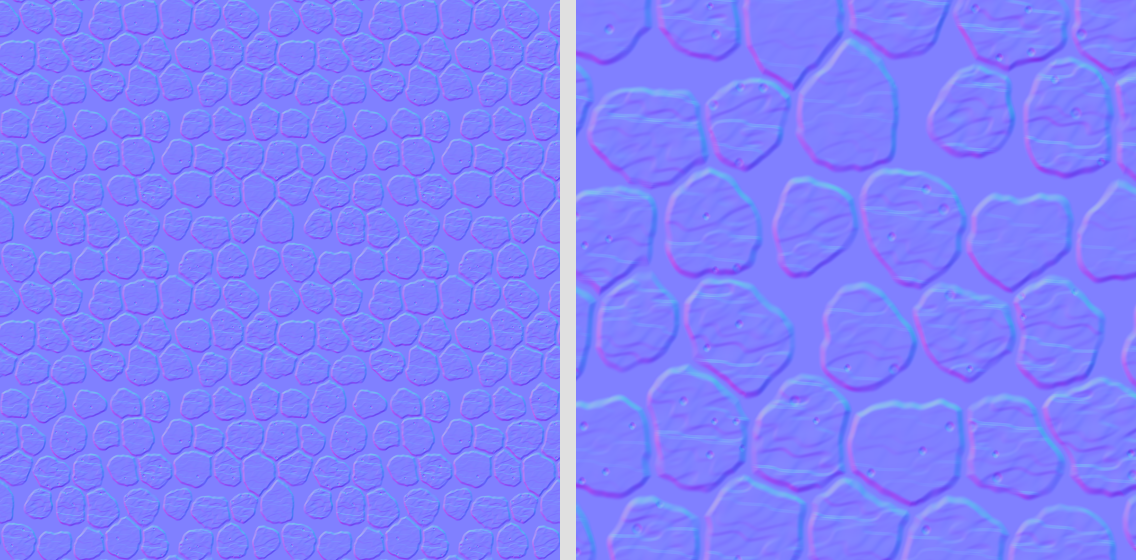
Left: the whole. Right: its middle third, enlarged.
Give the GLSL for this texture map, as a WebGL 1 fragment shader.

```glsl
precision highp float;
// Tangent-space normal map of flat, chipped cobbles set in smooth ground.
// Staggered cells hold lobed stones; a height field of bevels, chips and
// pits is differentiated into normals. Every lattice and wave wraps.

uniform vec2 u_resolution;

const float TILES = 2.0;            // repeats across the canvas
const float CELLS = 8.0;            // stones per repeat (even, for the stagger)
const float TURN = 6.2831853;

const float JITTER = 0.26;          // scatter of the stone centres
const float MIN_RADIUS = 0.43;
const float MAX_RADIUS = 0.60;
const float GAP = 0.012;            // half the joint between crowded stones
const float WARP = 0.034;           // raggedness of the outlines
const float BEVEL = 0.075;          // width of the stone rim
const float STONE_HEIGHT = 0.026;
const float CHIP_HEIGHT = 0.0085;
const float GRAIN_HEIGHT = 0.0042;
const float PIT_DEPTH = 0.009;
const float PIT_SCALE = 4.0;        // pit cells per stone cell
const float PIT_SHARE = 0.18;
const float SIDE_STRENGTH = 0.85;   // sideways slope relative to upright slope
const float MIN_STEP = 0.016;       // smallest step of the slope estimate

vec3 hash3(vec2 cell) {
  vec3 p = fract((cell.xyx + 7.0) * vec3(0.1031, 0.1030, 0.0973));
  p += dot(p, p.yxz + 33.33);
  return fract((p.xxy + p.yzz) * p.zyx);
}

// Sum of phase-bent sines with whole wave counts per repeat
float layeredSines(vec2 p, float waves) {
  float sum = 0.0;
  float amplitude = 0.5;
  for (int i = 0; i < 4; i++) {
    float angle = float(i) * 2.4 + waves;
    vec2 wave = floor(waves * vec2(cos(angle), sin(angle)) + 0.5);
    sum += amplitude * sin(TURN / CELLS * dot(wave, p) + 2.5 * sum + float(i));
    waves *= 1.6;
    amplitude *= 0.7;
  }
  return sum;
}

// Distance inside a lobed, slightly angular stone outline
float stoneDistance(vec2 offset, vec3 seed) {
  float angle = atan(offset.y, offset.x);
  vec3 phase = TURN * fract(seed * 7.31 + seed.yzx);
  float lobes = 1.0 + 0.09 * sin(2.0 * angle + phase.x)
                    + 0.06 * sin(3.0 * angle + phase.y)
                    + 0.03 * sin(5.0 * angle + phase.z);
  return mix(MIN_RADIUS, MAX_RADIUS, seed.z) * lobes - length(offset);
}

// Returns the distance inside the dominant stone, and its seed in yzw
vec4 stoneField(vec2 p) {
  float first = -9.0;
  float second = -9.0;
  vec3 owner = vec3(0.0);
  for (int j = -1; j <= 1; j++) {
    float row = floor(p.y) + float(j);
    float shift = 0.5 * mod(row, 2.0);
    for (int i = -1; i <= 1; i++) {
      float column = floor(p.x - shift) + float(i);
      vec3 seed = hash3(mod(vec2(column, row), CELLS));
      vec2 centre = vec2(column + shift, row) + 0.5 + JITTER * (seed.xy - 0.5);
      float inside = stoneDistance(p - centre, seed);
      if (inside > first) {
        second = first;
        first = inside;
        owner = seed;
      } else {
        second = max(second, inside);
      }
    }
  }
  return vec4(min(first, 0.5 * (first - second) - GAP), owner);
}

// Sparse round holes, at most one per pit cell
float pits(vec2 p) {
  vec2 q = p * PIT_SCALE;
  vec3 seed = hash3(mod(floor(q), CELLS * PIT_SCALE) + 41.0);
  float radius = mix(0.11, 0.24, fract(seed.z * 57.0));
  float hole = 1.0 - smoothstep(0.35 * radius, radius,
                                length(fract(q) - 0.3 - 0.4 * seed.xy));
  return hole * step(seed.z, PIT_SHARE);
}

float height(vec2 p) {
  vec2 ragged = vec2(layeredSines(p, 7.0), layeredSines(p + 3.0, 9.0));
  vec4 stone = stoneField(p + WARP * ragged);
  float plateau = smoothstep(0.0, BEVEL, stone.x);
  // Chipped terraces and grain, shifted and weighted anew for each stone
  vec2 local = p + CELLS * stone.yz;
  float relief = layeredSines(local, 11.0);
  float wear = mix(0.25, 1.0, fract(stone.w * 13.7 + stone.y));
  float chips = smoothstep(0.2, 0.5, relief) + 0.6 * smoothstep(-0.5, -0.2, relief);
  float grain = layeredSines(local.yx, 15.0);
  float surface = wear * (GRAIN_HEIGHT * grain - CHIP_HEIGHT * chips);
  return plateau * (STONE_HEIGHT + surface - PIT_DEPTH * pits(p));
}

void main() {
  float scale = TILES * CELLS;
  vec2 p = gl_FragCoord.xy / u_resolution * scale;
  // Central differences spanning at least one pixel smooth the edges
  float reach = max(MIN_STEP, 0.5 * scale / min(u_resolution.x, u_resolution.y));
  vec2 e = vec2(reach, 0.0);
  vec2 slope = vec2(height(p + e.xy) - height(p - e.xy),
                    height(p + e.yx) - height(p - e.yx)) / (2.0 * reach);
  // Red faces the left rim, green the upper rim
  vec3 normal = normalize(vec3(SIDE_STRENGTH * slope.x, -slope.y, 1.0));
  gl_FragColor = vec4(0.5 + 0.5 * normal, 1.0);
}
```
